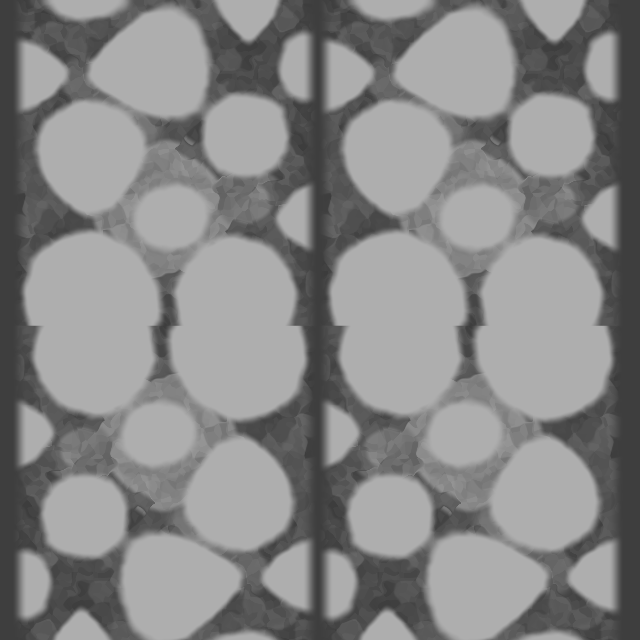
This pattern is drawn by a Shadertoy shader. Its source:

```glsl
// Pale rounded stones in patchy dark mortar, two tiles across. The lower half
// of each tile is the upper half turned by 180 degrees, meeting at a hard seam.
// Stones are tapered superellipses joined by a smooth minimum.

#define TILE_COUNT 2.0
#define TILE_WIDTH 0.478
#define TILE_START 0.0188
#define SEAM_HEIGHT 0.491
#define STONE_TONE 0.682
#define GAP_TONE 0.243
#define EDGE_SOFTNESS 0.0075
#define EDGE_WOBBLE 0.008
#define SIDE_FADE 0.024
#define JOIN_RADIUS 0.012

const int STONE_COUNT = 11;
const int PATCH_COUNT = 3;

// Centre and radii, measured from the middle of the seam
const vec4 STONES[STONE_COUNT] = vec4[STONE_COUNT](
    vec4(-0.124, 0.512, 0.062, 0.034), vec4(-0.026, 0.406, 0.095, 0.081),
    vec4( 0.130, 0.499, 0.055, 0.047), vec4(-0.215, 0.392, 0.062, 0.054),
    vec4( 0.227, 0.405, 0.049, 0.052), vec4(-0.116, 0.262, 0.090, 0.084),
    vec4( 0.125, 0.298, 0.068, 0.065), vec4( 0.010, 0.169, 0.059, 0.050),
    vec4( 0.227, 0.168, 0.055, 0.051), vec4(-0.115, 0.038, 0.112, 0.104),
    vec4( 0.110, 0.042, 0.094, 0.098));

// Rotation, taper along the first axis, superellipse exponent
const vec3 STONE_FORMS[STONE_COUNT] = vec3[STONE_COUNT](
    vec3(0.0, 0.0, 2.2), vec3(0.12, 0.5, 2.0), vec3(-1.57, -0.5, 2.0),
    vec3(0.0, -0.4, 2.0), vec3(0.0, 0.0, 2.2), vec3(-1.57, -0.25, 1.9),
    vec3(0.0, 0.0, 2.3), vec3(0.3, 0.0, 2.2), vec3(0.0, 0.3, 1.8),
    vec3(2.2, 0.0, 2.0), vec3(0.0, 0.0, 2.0));

// Lighter areas of the mortar
const vec4 PATCHES[PATCH_COUNT] = vec4[PATCH_COUNT](
    vec4(-0.004, 0.181, 0.100, 0.095), vec4(0.133, 0.197, 0.045, 0.042),
    vec4(-0.076, 0.346, 0.085, 0.040));
const vec3 PATCH_FORMS[PATCH_COUNT] = vec3[PATCH_COUNT](
    vec3(0.75, 0.0, 3.0), vec3(0.0, 0.0, 2.0), vec3(-0.7, 0.0, 2.2));
const vec3 PATCH_TONES = vec3(0.53, 0.46, 0.43);

float hash(vec2 p) {
    return fract(sin(dot(p, vec2(127.1, 311.7))) * 43758.55);
}

float noise(vec2 p) {
    vec2 i = floor(p), f = fract(p);
    f = f * f * (3.0 - 2.0 * f);
    return mix(mix(hash(i), hash(i + vec2(1, 0)), f.x),
               mix(hash(i + vec2(0, 1)), hash(i + vec2(1, 1)), f.x), f.y);
}

// Random tone per Voronoi cell, with softened borders
float cellTone(vec2 p) {
    vec2 cell = floor(p);
    float total = 0.0, weight = 0.0;
    for (int y = -1; y <= 1; y++)
    for (int x = -1; x <= 1; x++) {
        vec2 id = cell + vec2(x, y);
        vec2 toSite = id + vec2(hash(id), hash(id + 37.0)) - p;
        float w = exp(-28.0 * dot(toSite, toSite));
        total += w * hash(id + 71.0);
        weight += w;
    }
    return total / weight;
}

// Approximate signed distance to a tapered superellipse
float blob(vec2 p, vec4 place, vec3 form) {
    float c = cos(form.x), s = sin(form.x);
    vec2 q = mat2(c, -s, s, c) * (p - place.xy) / place.zw.xx;
    q.y *= place.z / (place.w * max(1.0 + form.y * q.x, 0.25));
    vec2 e = pow(max(abs(q), vec2(1e-4)), vec2(form.z));
    return (pow(e.x + e.y, 1.0 / form.z) - 1.0) * min(place.z, place.w);
}

float smoothMin(float a, float b, float k) {
    float h = max(k - abs(a - b), 0.0) / k;
    return min(a, b) - 0.25 * h * h * k;
}

float mortar(vec2 p) {
    vec2 warped = p + 0.012 * vec2(noise(p * 60.0), noise(p * 60.0 + 19.0));
    float coarse = cellTone(warped * 34.0), fine = cellTone(warped * 85.0);
    float tone = 0.225 + 0.13 * coarse + 0.05 * fine;
    for (int i = 0; i < PATCH_COUNT; i++) {
        float d = blob(p, PATCHES[i], PATCH_FORMS[i]) + 0.03 * (coarse - 0.5);
        float patchTone = PATCH_TONES[i] + 0.09 * (coarse - 0.5) + 0.07 * (fine - 0.5);
        tone = mix(tone, patchTone, smoothstep(0.005, -0.005, d));
    }
    return tone;
}

float surface(vec2 p) {
    float d = 1.0;
    for (int i = 0; i < STONE_COUNT; i++)
        d = smoothMin(d, blob(p, STONES[i], STONE_FORMS[i]), JOIN_RADIUS);
    d += EDGE_WOBBLE * (0.7 * noise(p * 38.0) + 0.3 * noise(p * 95.0) - 0.5);
    float tone = mix(mortar(p), STONE_TONE, smoothstep(EDGE_SOFTNESS, -EDGE_SOFTNESS, d));
    float sideDistance = 0.5 * TILE_WIDTH - abs(p.x);
    return mix(GAP_TONE, tone, smoothstep(0.0, SIDE_FADE, sideDistance));
}

void mainImage(out vec4 fragColor, in vec2 fragCoord) {
    vec2 uv = fragCoord / iResolution.xy;
    float column = (uv.x - TILE_START) / TILE_WIDTH;
    vec2 p = vec2((fract(column) - 0.5) * TILE_WIDTH, uv.y - SEAM_HEIGHT);

    // Upper half upright, lower half turned, blended over one pixel
    float upper = clamp(p.y * iResolution.y + 0.5, 0.0, 1.0);
    float tone = mix(surface(-p), surface(p), upper);
    if (column < 0.0 || column > TILE_COUNT) tone = GAP_TONE;
    fragColor = vec4(vec3(tone), 1.0);
}
```
